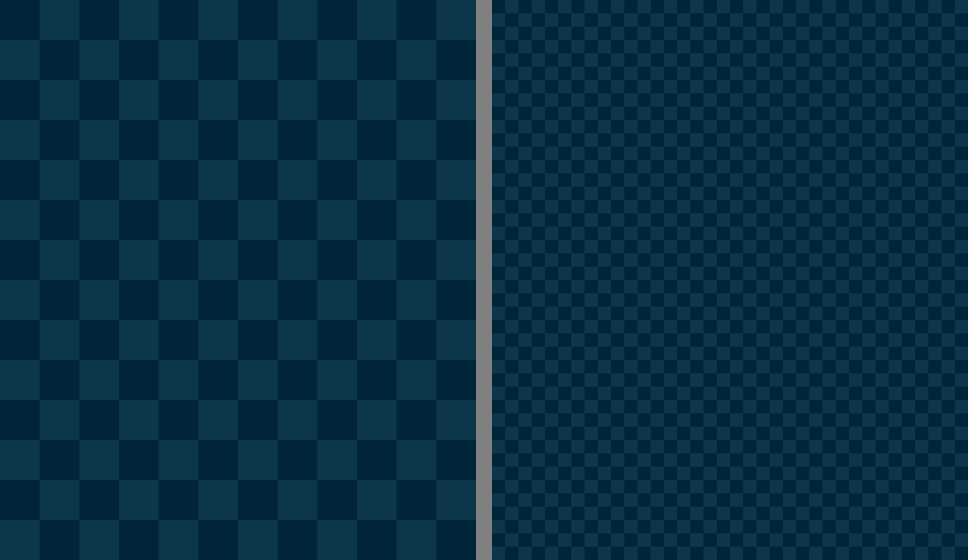
Left, the tile; right, the same tile 3 across and 3 down.
Write a Shadertoy shader that draws this pattern.

```glsl
// Two-tone navy checkerboard, 12 squares across and 14 down
#define CELLS vec2(12.0, 14.0)
#define DARK vec3(0.000, 0.147, 0.233)
#define LIGHT vec3(0.049, 0.210, 0.298)
#define EDGE_PIXELS 1.0

// Square wave per axis: +1 in even cells, -1 in odd ones, with smoothed steps
vec2 squareWave(vec2 cell, vec2 edgeWidth) {
    vec2 parity = 1.0 - 2.0 * mod(floor(cell), 2.0);
    vec2 edgeDistance = 0.5 - abs(fract(cell) - 0.5);
    return parity * clamp(edgeDistance / (0.5 * edgeWidth), 0.0, 1.0);
}

void mainImage(out vec4 fragColor, in vec2 fragCoord) {
    // Even cell counts make the pattern wrap on both axes
    vec2 cell = fragCoord / iResolution.xy * CELLS;
    vec2 edgeWidth = EDGE_PIXELS * CELLS / iResolution.xy;

    // Equal signs give a light square, opposite signs a dark one
    vec2 wave = squareWave(cell, edgeWidth);
    float lightness = 0.5 + 0.5 * wave.x * wave.y;

    fragColor = vec4(mix(DARK, LIGHT, lightness), 1.0);
}
```
